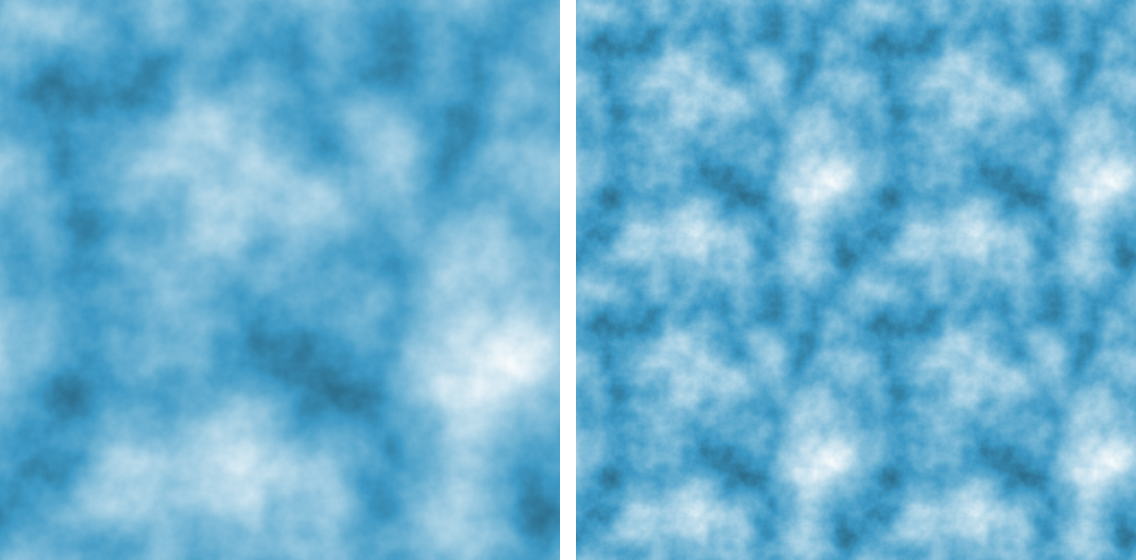
Left: one tile. Right: repeated 2 by 2.
Reproduce this texture procedurally as a Shadertoy shader.

```glsl
#define BASE_CELLS 4
#define OCTAVES 6
#define GAIN 0.495
#define CONTRAST 0.80
#define BRIGHTNESS 0.228
#define DIAGONAL_SPREAD 0.9
#define SEED 23u
#define SKY_BLUE vec3(0.24, 0.60, 0.77)
#define CLOUD_WHITE vec3(1.0)

const float QUARTER_TURN = 1.5708;

// Integer hash of a lattice cell, returned in 0..1
float hashCell(ivec2 cell, uint salt) {
    uint h = uint(cell.x) * 73856u + uint(cell.y) * 19349u + salt * 83492u;
    h = (h ^ (h >> 15)) * 747796405u;
    h = (h ^ (h >> 13)) * 277803737u;
    h ^= h >> 16;
    return float(h & 65535u) / 65536.0;
}

// Contribution of one corner; cells wrap and slopes lean to the diagonals
float cornerSlope(ivec2 cell, vec2 offset, int period, uint salt) {
    ivec2 wrapped = cell % period;
    float turns = 4.0 * hashCell(wrapped, salt);
    float spread = DIAGONAL_SPREAD * (fract(turns) - 0.5);
    float angle = QUARTER_TURN * (floor(turns) + 0.5) + spread;
    return dot(vec2(cos(angle), sin(angle)), offset);
}

// Tiling gradient noise
float gradientNoise(vec2 p, int period, uint salt) {
    ivec2 cell = ivec2(floor(p));
    vec2 f = fract(p);
    vec2 fade = f * f * f * (f * (f * 6.0 - 15.0) + 10.0);
    float a = cornerSlope(cell, f, period, salt);
    float b = cornerSlope(cell + ivec2(1, 0), f - vec2(1.0, 0.0), period, salt);
    float c = cornerSlope(cell + ivec2(0, 1), f - vec2(0.0, 1.0), period, salt);
    float d = cornerSlope(cell + ivec2(1, 1), f - vec2(1.0), period, salt);
    return mix(mix(a, b, fade.x), mix(c, d, fade.x), fade.y);
}

// Each octave doubles the cell count, so the sum still wraps
float cloudNoise(vec2 uv) {
    float sum = 0.0;
    float amplitude = 1.0;
    int period = BASE_CELLS;
    for (int i = 0; i < OCTAVES; i++) {
        sum += amplitude * gradientNoise(uv * float(period), period, SEED + uint(i));
        amplitude *= GAIN;
        period *= 2;
    }
    return sum;
}

// Negative density shades the blue, positive density whitens it
vec3 cloudColor(float density) {
    vec3 shaded = SKY_BLUE * (1.0 + clamp(density, -0.35, 0.0));
    return mix(shaded, CLOUD_WHITE, clamp(density, 0.0, 0.95));
}

void mainImage(out vec4 fragColor, in vec2 fragCoord) {
    vec2 uv = fragCoord / iResolution.xy;
    float density = BRIGHTNESS + CONTRAST * cloudNoise(uv);
    fragColor = vec4(cloudColor(density), 1.0);
}
```
